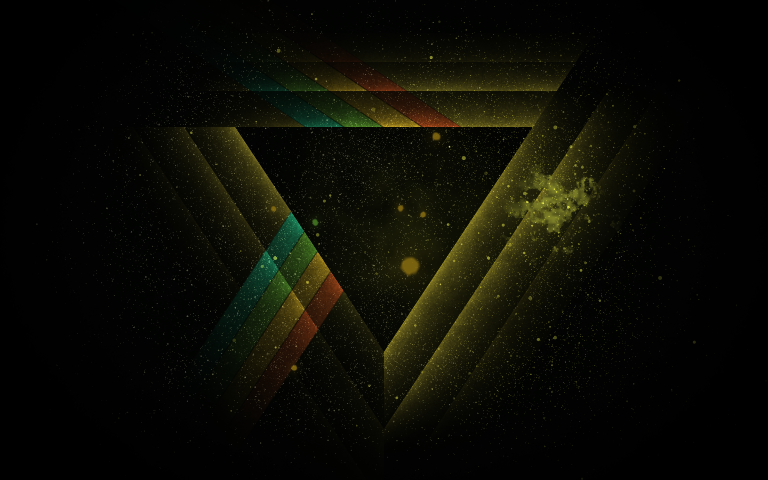
Give the GLSL for this background, as a Shadertoy shader.

```glsl
// Dark pinwheel of banded bars around an inverted triangle, crossed by
// four-colour stripes and strewn with dust, paint spots and a splatter.
// Bars are stepped glows of edge distance; dust is hashed on turned grids.

const float SLOPE = 1.51;        // steepness of the triangle sides
const float TIP = 0.267;         // height of the lower corner
const float TOP = 0.7354;        // height of the upper side
const float SIDE_PITCH = 0.1063; // horizontal width of a side band
const float TOP_PITCH = 0.075;   // height of a top band
const float SIDE_STRIPE = 0.055;
const float TOP_STRIPE = 0.0815;
const vec3 LEFT_WEIGHTS = vec3(1.0, 0.55, 0.22);
const vec3 RIGHT_WEIGHTS = vec3(1.0, 0.85, 0.25);
const vec3 TOP_WEIGHTS = vec3(1.0, 0.75, 0.2);
const vec3 NIGHT = vec3(0.006, 0.011, 0.006);
const vec3 OLIVE = vec3(0.42, 0.38, 0.105);
const vec3 MOSS = vec3(0.47, 0.48, 0.15);
const vec3 AMBER = vec3(0.50, 0.40, 0.06);
const vec3 ASH = vec3(0.46, 0.46, 0.34);
const vec3 STRIPES[4] = vec3[4](vec3(0.08, 0.46, 0.32), vec3(0.26, 0.46, 0.13),
                                vec3(0.56, 0.45, 0.09), vec3(0.50, 0.20, 0.07));
// Larger paint spots: centre and radius
const vec3 SPOTS[7] = vec3[7](vec3(0.054, 0.446, 0.021), vec3(0.108, 0.715, 0.009),
    vec3(-0.144, 0.537, 0.006), vec3(-0.229, 0.565, 0.005), vec3(-0.187, 0.233, 0.006),
    vec3(0.035, 0.567, 0.006), vec3(0.081, 0.552, 0.005));

float hash(vec2 p) {
    vec3 q = fract(vec3(p.xyx) * 0.1031);
    q += dot(q, q.yzx + 33.33);
    return fract((q.x + q.y) * q.z);
}

float noise(vec2 p) {
    vec2 i = floor(p), f = fract(p);
    f = f * f * (3.0 - 2.0 * f);
    return mix(mix(hash(i), hash(i + vec2(1, 0)), f.x),
               mix(hash(i + vec2(0, 1)), hash(i + vec2(1, 1)), f.x), f.y);
}

float fbm(vec2 p) {
    float sum = 0.0, amp = 0.5;
    for (int i = 0; i < 5; i++) {
        sum += amp * noise(p);
        p = mat2(1.6, 1.3, -1.3, 1.6) * p + 7.3;
        amp *= 0.56;
    }
    return sum;
}

// Round specks on a turned grid, mostly small, one at most per cell
float dust(vec2 p, float cells, float density) {
    vec2 g = mat2(0.82, 0.57, -0.57, 0.82) * p * cells + 300.0, id = floor(g);
    vec2 centre = 0.5 + 0.6 * (vec2(hash(id + 3.7), hash(id + 9.1)) - 0.5);
    float size = hash(id + 17.0);
    float radius = 0.10 + 0.22 * size * size * size;
    float aa = 0.6 * cells / iResolution.y;
    float speck = 1.0 - smoothstep(radius - aa, radius + aa, length(fract(g) - centre));
    return speck * step(hash(id), density) * (0.3 + 0.7 * hash(id + 5.0));
}

// Three bands, each with a crisp bright inner edge and a soft fall-off
float bands(float t, float aa, vec3 weights) {
    float sum = 0.0;
    for (int k = 0; k < 3; k++) {
        float d = t - float(k);
        float inside = smoothstep(-aa, aa, d) * (1.0 - smoothstep(1.0 - aa, 1.0 + aa, d));
        sum += weights[k] * inside * (0.9 * exp(-2.1 * max(d, 0.0)) + 0.2 * exp(-20.0 * max(d, 0.0)));
    }
    return sum;
}

// Stripe colour in rgb, coverage in a; thin dark seams between stripes
vec4 stripe(float s, float aa) {
    float cover = smoothstep(-aa, aa, s) * (1.0 - smoothstep(4.0 - aa, 4.0 + aa, s));
    float seam = smoothstep(0.0, 0.03 + aa, 0.5 - abs(fract(s) - 0.5));
    return vec4(STRIPES[int(clamp(s, 0.0, 3.0))] * mix(0.45, 1.0, seam), cover);
}

void mainImage(out vec4 fragColor, in vec2 fragCoord) {
    float px = 1.0 / iResolution.y;
    vec2 p = (fragCoord - vec2(0.5 * iResolution.x, 0.0)) * px;
    float reach = (p.y - TIP) / SLOPE;
    float tLeft = (-p.x - reach) / SIDE_PITCH;
    float tRight = (p.x - reach) / SIDE_PITCH;
    float tTop = (p.y - TOP) / TOP_PITCH;
    tTop += 0.24 * max(tTop - 1.0, 0.0);
    float sideAA = 0.65 * px / SIDE_PITCH, topAA = 0.6 * px / TOP_PITCH;

    // Clip each bar against its neighbour
    float below = 1.0 - smoothstep(TOP - 0.6 * px, TOP + 0.6 * px, p.y);
    float rightHalf = smoothstep(-0.6 * px, 0.6 * px, p.x);
    float leftClip = below * (1.0 - rightHalf);
    float topClip = (1.0 - below) * (1.0 - smoothstep(-sideAA, sideAA, tRight));

    // Bar light
    float left = bands(tLeft, sideAA, LEFT_WEIGHTS) * mix(0.2, 0.95, smoothstep(0.25, 0.7, p.y));
    left *= smoothstep(-0.62, -0.28, p.x);
    float right = bands(tRight, sideAA, RIGHT_WEIGHTS) * smoothstep(0.84, 0.6, p.y);
    right *= smoothstep(0.04, 0.28, p.y) * 1.05;
    float top = bands(tTop, topAA, TOP_WEIGHTS) * smoothstep(-0.45, 0.1, p.x);

    // Stripes brighten the bars they cross
    vec4 sideStripe = stripe((p.x - p.y / SLOPE + 0.564) / SIDE_STRIPE, 0.7 * px / SIDE_STRIPE);
    vec4 topStripe = stripe((p.x + 1.5 * (p.y - TOP) + 0.165) / TOP_STRIPE, px / TOP_STRIPE);
    float trail = 0.24 * step(0.0, tLeft) * (1.0 - smoothstep(0.8, 4.6, tLeft));
    float lit = bands(tLeft, sideAA, vec3(0.75, 0.6, 0.08)) + trail;
    vec3 col = NIGHT;
    col += leftClip * mix(OLIVE * left, sideStripe.rgb * lit, sideStripe.a);
    col += topClip * mix(OLIVE * top, topStripe.rgb * (top * 1.15 + 0.02), topStripe.a);
    col += rightHalf * OLIVE * right;
    col *= 0.75 + 0.3 * noise(p * 420.0) + 0.2 * noise(p * 45.0);

    // Faint haze inside the triangle
    vec2 h = p - vec2(0.03, 0.52);
    col += vec3(0.065, 0.065, 0.015) * exp(-dot(h, h) * 32.0) * 2.0 * fbm(p * 14.0);

    // Ragged splatter on the right bars
    vec2 c = p - vec2(0.35, 0.575);
    float core = exp(-dot(c, c) / 0.009);
    float splat = smoothstep(0.80, 1.0, fbm(p * 42.0 + 20.0) + 0.55 * core) * smoothstep(0.05, 0.3, core);
    vec3 paintCol = MOSS * (0.5 + 0.6 * noise(p * 130.0));
    col = mix(col, paintCol, 0.85 * splat * smoothstep(0.2, 1.1, tRight));
    col += MOSS * 0.12 * core * step(0.0, tRight);

    // Dust from fine to coarse
    float spread = exp(-pow(abs(p.x) / 0.5, 4.0) - pow(abs(p.y - 0.52) / 0.38, 4.0));
    vec3 tint = mix(ASH, MOSS, smoothstep(-0.1, 0.3, p.x));
    float clump = 0.3 + 1.4 * noise(p * 9.0);
    col += tint * 0.6 * dust(p, 270.0, 0.34 * spread * clump);
    col += tint * 0.75 * dust(p + 0.37, 170.0, 0.12 * spread * clump + 0.35 * core);
    col += MOSS * dust(p, 75.0, 0.03 * spread + 0.22 * core);

    // Paint spots
    for (int i = 0; i < 7; i++) {
        float d = length(p - SPOTS[i].xy) + 0.004 * (noise(p * 120.0) - 0.5);
        float r = SPOTS[i].z;
        vec3 paint = i == 2 ? STRIPES[1] : AMBER;
        col = mix(col, paint, 0.8 * (1.0 - smoothstep(r * 0.6, r + px, d)));
        col += paint * 0.12 * exp(-d * d / (r * r * 5.0));
    }

    // Edge darkening
    col *= 1.0 - 0.9 * smoothstep(0.42, 0.78, length((p - vec2(0.0, 0.53)) * vec2(0.9, 1.15)));
    fragColor = vec4(col, 1.0);
}
```
